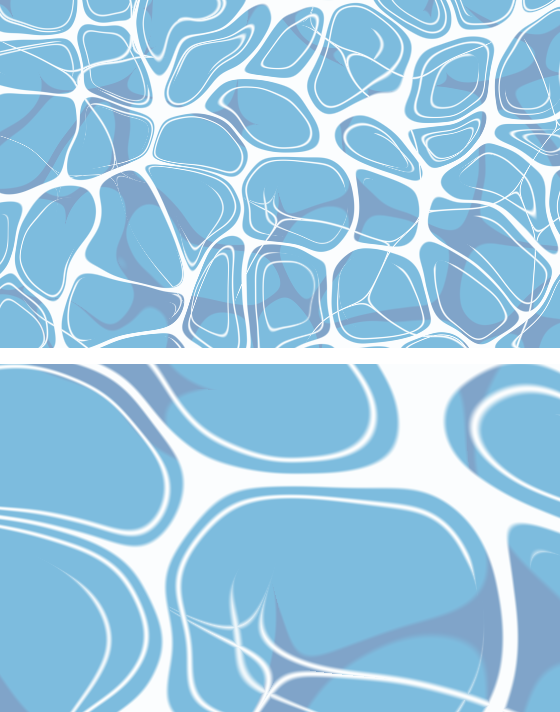
Top, the full canvas; bottom, a detail of the centre.
A WebGL 1 fragment shader for this texture:

```glsl
precision highp float;
// Stylised pool water: a white web of light with thick, filleted junctions,
// thin stray strokes and tapering shadow bands on flat blue. Each web is a
// warped Voronoi diagram whose edge distances are blended by a smooth minimum.

uniform vec2 u_resolution;

const vec3 WATER  = vec3(0.492, 0.738, 0.872);
const vec3 SHADOW = vec3(0.500, 0.645, 0.790);
const vec3 LIGHT  = vec3(0.985, 0.993, 0.995);

const float CELLS = 4.2;              // web cells over the canvas height
const float JITTER = 0.78;            // irregularity of the cells
const float SOFT_EDGE = 0.009;        // half width of the edge blur, in cells
const float WEB_FILLET = 13.0;        // lower means fatter junctions
const float WEB_MIN = 0.006;          // half widths of the main strands
const float WEB_MAX = 0.038;
const float SHADOW_FILLET = 11.0;
const float SHADOW_MIN = -0.070;      // negative widths make the bands end
const float SHADOW_MAX = 0.094;
const float SHADOW_SCALE = 0.85;
const float STRAY_SCALE = 0.62;
const float STRAY_FILLET = 30.0;
const float STROKE_WIDTH = 0.009;     // half width of the thin strokes

vec2 hash2(vec2 c) {
  vec3 q = fract(c.xyx * vec3(0.1031, 0.1030, 0.0973));
  q += dot(q, q.yzx + 33.33);
  return fract((q.xx + q.yz) * q.zy);
}

// Two independent channels of smooth value noise
vec2 noise2(vec2 p) {
  vec2 i = floor(p);
  vec2 f = fract(p);
  f = f * f * f * (f * (f * 6.0 - 15.0) + 10.0);
  vec2 low = mix(hash2(i), hash2(i + vec2(1.0, 0.0)), f.x);
  vec2 high = mix(hash2(i + vec2(0.0, 1.0)), hash2(i + 1.0), f.x);
  return mix(low, high, f.y);
}

// Bends straight cell walls into flowing curves
vec2 warp(vec2 p) {
  return p + 0.65 * (noise2(p * 0.9 + 7.3) - 0.5)
           + 0.13 * (noise2(p * 2.1 + 31.7) - 0.5);
}

vec2 site(vec2 cell) {
  return cell + 0.5 + JITTER * (hash2(cell) - 0.5);
}

// Distance to the cell walls, rounded where walls meet
float webDistance(vec2 p, float fillet) {
  vec2 home = floor(p);
  vec2 nearCell = home;
  vec2 toNear = vec2(0.0);
  float best = 100.0;
  for (int y = -1; y <= 1; y++) {
    for (int x = -1; x <= 1; x++) {
      vec2 cell = home + vec2(float(x), float(y));
      vec2 r = site(cell) - p;
      if (dot(r, r) < best) {
        best = dot(r, r);
        nearCell = cell;
        toNear = r;
      }
    }
  }
  float total = 0.0;
  for (int y = -2; y <= 2; y++) {
    for (int x = -2; x <= 2; x++) {
      vec2 r = site(nearCell + vec2(float(x), float(y))) - p;
      vec2 across = r - toNear;
      if (dot(across, across) > 0.00001) {
        float wall = dot(0.5 * (r + toNear), normalize(across));
        total += exp(-fillet * wall);
      }
    }
  }
  return -log(total) / fillet;
}

float cover(float d, float halfWidth, float soft) {
  return 1.0 - smoothstep(halfWidth - soft, halfWidth + soft, d);
}

// Thin stroke that tapers away as its presence falls to zero
float stroke(float d, float presence, float soft) {
  float taper = smoothstep(0.44, 0.60, presence);
  return cover(abs(d), mix(-soft, STROKE_WIDTH, taper), soft);
}

void main() {
  vec2 p = gl_FragCoord.xy / u_resolution.y * CELLS + 20.0;
  float soft = max(SOFT_EDGE, 0.7 * CELLS / u_resolution.y);

  // Shadow bands beneath the surface
  vec2 shadowPos = warp(p * SHADOW_SCALE + vec2(41.4, 13.6));
  float shadowWidth = mix(SHADOW_MIN, SHADOW_MAX, noise2(p * 0.8 + 3.1).x);
  float shade = cover(webDistance(shadowPos, SHADOW_FILLET), shadowWidth, soft);

  // Main web of light
  float web = webDistance(warp(p), WEB_FILLET);
  float webWidth = mix(WEB_MIN, WEB_MAX, noise2(p * 1.3 + 11.9).x);
  float light = cover(web, webWidth, soft);

  // Strokes that drift along the inside of the cells
  vec2 drift = noise2(p * 0.9 + 53.2);
  vec2 presence = noise2(p * 0.85 + 77.7);
  light = max(light, stroke(web - 0.03 - 0.15 * drift.x, presence.x, soft));
  light = max(light, 0.9 * stroke(web - 0.02 - 0.24 * drift.y, presence.y - 0.06, soft));

  // Stray strokes that cross the cells
  vec2 strayPos = warp(p * STRAY_SCALE + vec2(63.8, 29.5));
  float stray = webDistance(strayPos, STRAY_FILLET) / STRAY_SCALE;
  light = max(light, stroke(stray, noise2(p * 0.6 + 91.3).x, soft));

  vec3 color = mix(WATER, SHADOW, shade);
  gl_FragColor = vec4(mix(color, LIGHT, light), 1.0);
}
```
